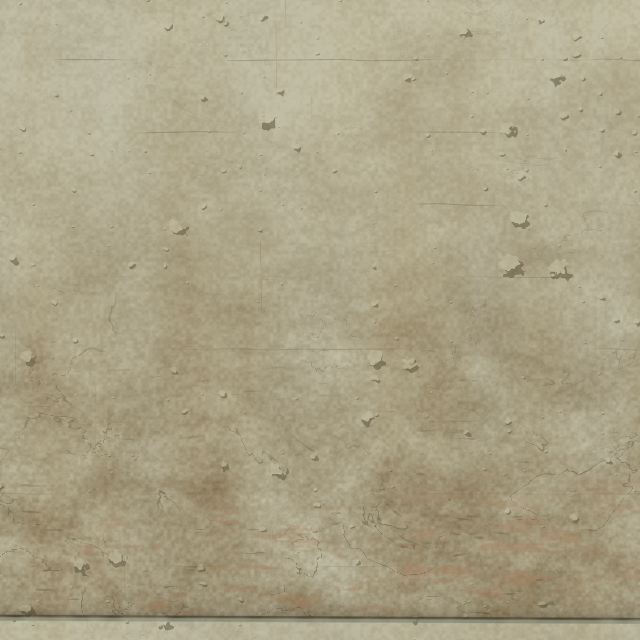
This texture is drawn by a WebGL 2 fragment shader. Its source:

```glsl
#version 300 es
precision highp float;
// Weathered plaster wall: pale and blotchy above, browner and flaking toward the foot.
// Layered value noise sets the tone; noise contours give cracks, and jittered cells
// give chips. A warped grid draws faint block joints, and a dark ledge closes the foot.
uniform vec2 u_resolution;
out vec4 fragColor;

#define PALE vec3(0.735, 0.715, 0.615)
#define BROWN vec3(0.545, 0.485, 0.360)
#define SHADOW vec3(0.340, 0.310, 0.220)
#define BRICK vec3(0.640, 0.490, 0.365)
#define LEDGE_TINT vec3(0.470, 0.490, 0.420)
#define TOP_TONE 0.91
#define FOOT_TONE 0.42
#define GRAIN 0.34
#define RELIEF 0.34
#define CRACK_DEPTH 0.42
#define JOINT_DEPTH 0.34
#define LEDGE_Y 0.0375

float hash(vec2 cell) {
    uvec2 q = uvec2(ivec2(cell)) * uvec2(1597334677u, 3812015801u);
    uint n = (q.x ^ q.y) * 1597334677u;
    n = (n ^ (n >> 15)) * 2246822519u;
    return float((n ^ (n >> 13)) >> 8) / 16777216.0;
}

// Value noise from -1 to 1.
float noise(vec2 p) {
    vec2 i = floor(p), f = fract(p);
    f = f * f * (3.0 - 2.0 * f);
    float low = mix(hash(i), hash(i + vec2(1, 0)), f.x);
    float high = mix(hash(i + vec2(0, 1)), hash(i + vec2(1, 1)), f.x);
    return 2.0 * mix(low, high, f.y) - 1.0;
}

float fbm(vec2 p, int octaves) {
    float sum = 0.0, amp = 0.5;
    for (int i = 0; i < octaves; i++) {
        sum += amp * noise(p);
        p = mat2(1.6, 1.2, -1.2, 1.6) * p + 17.3;
        amp *= 0.5;
    }
    return sum;
}

// Octaves that stay axis-aligned, for streaks.
float streaks(vec2 p) {
    return 0.6 * noise(p) + 0.3 * noise(p * 2.1 + 9.0) + 0.2 * noise(p * 4.3 + 31.0);
}

float line(float dist, float halfWidth, float soft) {
    return 1.0 - smoothstep(halfWidth - soft, halfWidth + soft, abs(dist));
}

// Broken block joints: rows with staggered uprights.
float joints(vec2 uv, float soft) {
    vec2 p = uv + 0.0015 * vec2(noise(uv * 23.0), noise(uv * 19.0 + 40.0));
    float row = floor(p.y / 0.113 + 0.48);
    float dy = (fract(p.y / 0.113 + 0.48) - 0.5) * 0.113;
    float dx = (fract(p.x / 0.23 + hash(vec2(row, 5.0))) - 0.5) * 0.23;
    float level = line(dy, 0.0007, soft) * smoothstep(-0.15, 0.4, noise(uv * vec2(7.0, 9.0) + 3.0));
    float upright = line(dx, 0.0006, soft) * smoothstep(0.0, 0.6, noise(uv * vec2(9.0, 7.0) + 60.0));
    return max(level, 0.65 * upright);
}

// Chips: x is the shaded hollow, y the lit rim.
vec2 chips(vec2 uv, float count, float chance, float soft) {
    vec2 cell = floor(uv * count);
    if (hash(cell + 211.0) > chance) return vec2(0);
    vec2 centre = (cell + 0.3 + 0.4 * vec2(hash(cell + 71.0), hash(cell + 133.0))) / count;
    float radius = mix(0.05, 0.17, pow(hash(cell + 307.0), 3.0)) / count;
    vec2 d = (uv - centre) * vec2(0.85, 1.1);
    d += 0.6 * radius * vec2(noise(uv * 160.0), noise(uv * 160.0 + 50.0));
    float hollow = 1.0 - smoothstep(radius - soft, radius + soft, length(d));
    float rim = 1.0 - smoothstep(radius - soft, radius + soft, length(d - radius * vec2(-0.5, 0.9)));
    return vec2(hollow * (1.0 - rim), rim);
}

void main() {
    vec2 uv = gl_FragCoord.xy / u_resolution;
    float px = 1.0 / min(u_resolution.x, u_resolution.y);
    float soft = max(0.0009, 0.7 * px);
    float ledge = uv.y - LEDGE_Y + 0.005 * uv.x;
    float wall = smoothstep(-soft, soft, ledge);
    float age = (1.0 - smoothstep(0.0, 0.85, uv.y)) * wall;

    // Broad tone: stains, flaking and streaks.
    vec2 warp = vec2(noise(uv * 9.0), noise(uv * 9.0 + 80.0));
    float flake = fbm(uv * vec2(13.0, 17.0) + 0.6 * warp, 6);
    float runs = streaks(uv * vec2(13.0, 2.2) + 5.0);
    float tone = mix(TOP_TONE, FOOT_TONE, age);
    tone += 0.27 * fbm(uv * 6.0 + 11.0, 5) + 0.13 * runs;
    tone += flake * mix(0.16, 0.55, age);
    tone += streaks(uv * vec2(15.0, 75.0) + warp) * mix(0.03, 0.13, age);

    // Fine grain and relief lit from the upper left.
    vec2 toLight = vec2(-0.0016, 0.0024);
    float relief = fbm(uv * 42.0, 4) - fbm((uv + toLight) * 42.0, 4);
    tone += RELIEF * relief * (0.35 + 0.8 * age);
    tone += GRAIN * fbm(uv * 170.0 + 7.0, 2) * (0.7 + 0.4 * age);
    vec3 colour = mix(BROWN, PALE, clamp(tone, -0.25, 1.12));
    colour += vec3(-0.008, 0.0, 0.012) * runs;

    // Bare brick courses near the foot.
    float course = smoothstep(0.05, 0.5, streaks(uv * vec2(17.0, 62.0) + 90.0));
    float bare = smoothstep(0.0, 0.5, noise(uv * vec2(4.0, 7.0) + 21.0) + 0.15);
    bare *= smoothstep(0.32, 0.12, uv.y) * wall;
    colour = mix(colour, BRICK, 0.45 * course * bare);

    // Cracks along warped noise contours, in patches.
    float contour = fbm(uv * vec2(15.0, 19.0) + 0.8 * warp + 140.0, 5);
    float patches = smoothstep(0.02, 0.35, fbm(uv * 8.0 + 53.0, 3) + 0.16 * age);
    float crack = line(contour, 0.012, 0.012) * patches * (0.25 + 0.9 * age);
    float slit = smoothstep(0.56, 0.8, streaks(uv * vec2(24.0, 125.0) + 1.5 * warp)) * age;
    colour = mix(colour, SHADOW, clamp(CRACK_DEPTH * (crack + 0.8 * slit), 0.0, 0.8));
    colour = mix(colour, SHADOW, JOINT_DEPTH * joints(uv, soft) * wall * (1.0 - 0.6 * age));

    // Large and small chips.
    vec2 chip = max(chips(uv, 13.0, 0.16, soft), chips(uv + 0.37, 34.0, 0.14, soft));
    colour = mix(colour, SHADOW, 0.5 * chip.x);
    colour = mix(colour, PALE * 1.06, 0.45 * chip.y);

    // Ledge: soft shade above, dark slot, cool lip below.
    colour *= 1.0 - 0.2 * wall * exp(-max(ledge, 0.0) / 0.011);
    float wear = 0.8 + 0.2 * noise(vec2(uv.x * 40.0, 4.0));
    colour = mix(colour, LEDGE_TINT, 0.8 * wear * line(ledge + 0.0045, 0.0028, 0.0014));
    colour = mix(colour, SHADOW * 0.8, 0.92 * wear * line(ledge, 0.0020, 0.0014));
    fragColor = vec4(clamp(colour, 0.0, 1.0), 1.0);
}
```
